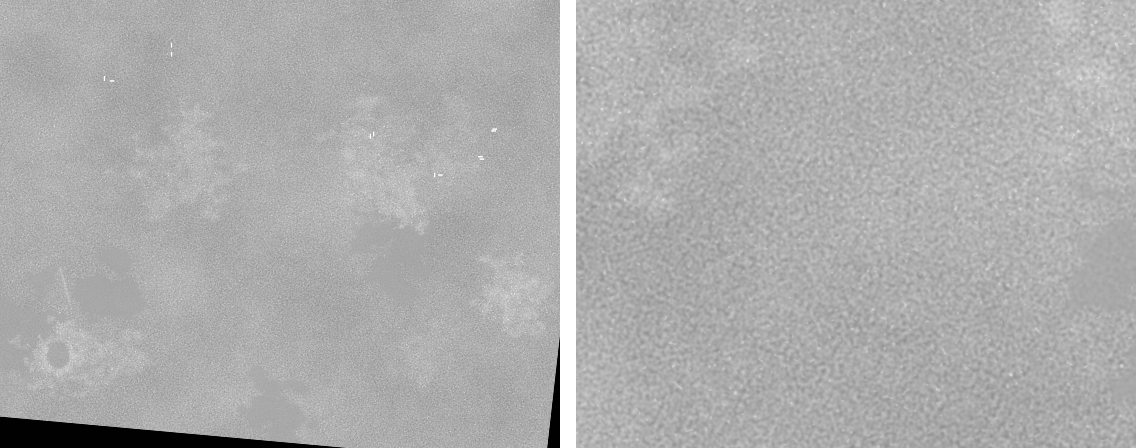
Left: the whole. Right: its middle third, enlarged.
This texture is drawn by a Shadertoy shader. Its source:

```glsl
// A grey, finely speckled survey sheet with ragged pale patches and calm, darker
// hollows. Gradient noise gives grain and blotches; warped discs place the
// patches, and two slanted half planes cut black wedges from the lower border.

vec2 randomGradient(vec2 cell) {
    vec3 h = fract(cell.xyx * vec3(0.1031, 0.1030, 0.0973));
    h += dot(h, h.yzx + 33.33);
    return 2.0 * fract((h.xx + h.yz) * h.zy) - 1.0;
}

float gradientNoise(vec2 p) {
    vec2 i = floor(p), f = p - i;
    vec2 w = f * f * f * (f * (6.0 * f - 15.0) + 10.0);
    vec2 e = vec2(1.0, 0.0);
    float a = dot(randomGradient(i), f);
    float b = dot(randomGradient(i + e.xy), f - e.xy);
    float c = dot(randomGradient(i + e.yx), f - e.yx);
    float d = dot(randomGradient(i + e.xx), f - e.xx);
    return mix(mix(a, b, w.x), mix(c, d, w.x), w.y);
}

mat2 rotation(float a) {
    return mat2(cos(a), sin(a), -sin(a), cos(a));
}

float fbm(vec2 p) {
    float sum = 0.0, amplitude = 1.0;
    for (int i = 0; i < 5; i++) {
        sum += amplitude * gradientNoise(p);
        p = rotation(0.6) * p * 2.03 + 17.3;
        amplitude *= 0.58;
    }
    return sum;
}

float segmentDistance(vec2 p, vec2 a, vec2 b) {
    vec2 pa = p - a, ba = b - a;
    return length(pa - ba * clamp(dot(pa, ba) / dot(ba, ba), 0.0, 1.0));
}

// Centre, radius and strength; negative strength marks a calm hollow
const vec4 PATCHES[12] = vec4[12](
    vec4(0.41, 0.63, 0.13, 0.8), vec4(0.84, 0.67, 0.11, 0.8),
    vec4(0.99, 0.68, 0.10, 0.55), vec4(0.90, 0.55, 0.06, 0.9),
    vec4(1.15, 0.34, 0.09, 0.9), vec4(0.14, 0.19, 0.09, 1.0),
    vec4(0.28, 0.20, 0.07, 0.9), vec4(0.95, 0.22, 0.08, 0.5),
    vec4(0.24, 0.35, 0.09, -1.0), vec4(0.89, 0.45, 0.11, -0.9),
    vec4(0.62, 0.07, 0.08, -0.9), vec4(0.05, 0.25, 0.13, -0.8));

void mainImage(out vec4 fragColor, in vec2 fragCoord) {
    vec2 p = fragCoord / iResolution.y;
    float pixel = 1.0 / iResolution.y;

    // Ragged patches, wider than tall
    float ragged = fbm(p * vec2(13.0, 17.0) + 4.0);
    float pale = 0.0, calm = 0.0;
    for (int i = 0; i < 12; i++) {
        vec4 patchShape = PATCHES[i];
        float inside = 1.0 - length(p - patchShape.xy) / patchShape.z + 1.3 * ragged;
        float cover = smoothstep(0.0, 0.45, inside);
        pale = max(pale, cover * patchShape.w);
        calm = max(calm, -cover * patchShape.w);
    }
    calm *= 1.0 - smoothstep(0.1, 0.6, pale);

    // Fine grain and bright specks
    float grain = gradientNoise(rotation(0.5) * p * 310.0)
                + 0.7 * gradientNoise(rotation(1.1) * p * 227.0 + 9.0);
    float speck = smoothstep(0.26, 0.5, gradientNoise(rotation(0.8) * p * 263.0 + 51.0));
    float mottle = fbm(p * 42.0 + 30.0);

    // Broad tone
    float grey = 0.675 + 0.055 * fbm(p * 4.5 + 2.0) + 0.02 * mottle;
    grey += pale * (0.042 + 0.05 * mottle);
    grey = mix(grey, 0.645 + 0.02 * ragged, 0.8 * calm);
    grey += 0.125 * grain * (1.0 - 0.75 * calm);
    grey += 0.085 * speck * (1.0 + 0.4 * pale) * (1.0 - 0.9 * calm);

    // Round hollow with a faint rim, and a thin pale streak
    float ring = length(p - vec2(0.13, 0.205)) + 0.012 * ragged;
    float hollow = 1.0 - smoothstep(0.024, 0.03, ring);
    grey = mix(grey, 0.65 + 0.05 * grain, 0.75 * hollow);
    grey += 0.04 * exp(-pow((ring - 0.036) / 0.006, 2.0));
    float streak = segmentDistance(p, vec2(0.135, 0.40), vec2(0.156, 0.325));
    grey += 0.06 * (1.0 - smoothstep(0.001, 0.004, streak + 0.003 * grain));

    // Sparse groups of short white dashes
    for (int i = 0; i < 12; i++) {
        float group = floor(float(i) / 2.0);
        vec2 spot = 0.5 + 0.5 * randomGradient(vec2(group * 7.0 + 3.0, 12.0));
        vec2 jitter = randomGradient(vec2(float(i), 41.0));
        vec2 centre = vec2(1.2 * spot.x, 0.56 + 0.42 * spot.y) + 0.013 * jitter;
        vec2 halfLength = jitter.x > 0.0 ? vec2(0.004, 0.0) : vec2(0.0, 0.004);
        float dash = segmentDistance(p, centre - halfLength, centre + halfLength);
        grey = mix(grey, 1.0, 1.0 - smoothstep(0.0015 - pixel * 0.5, 0.0015 + pixel * 0.5, dash));
    }

    // Black wedges along the bottom and right borders
    float bottomEdge = p.y - 0.07 * (1.0 - p.x / 0.775);
    float rightEdge = 1.2215 + 0.113 * p.y - p.x;
    float sheet = smoothstep(-0.5 * pixel, 0.5 * pixel, min(bottomEdge, rightEdge));
    fragColor = vec4(vec3(mix(0.005, clamp(grey, 0.0, 1.0), sheet)), 1.0);
}
```
